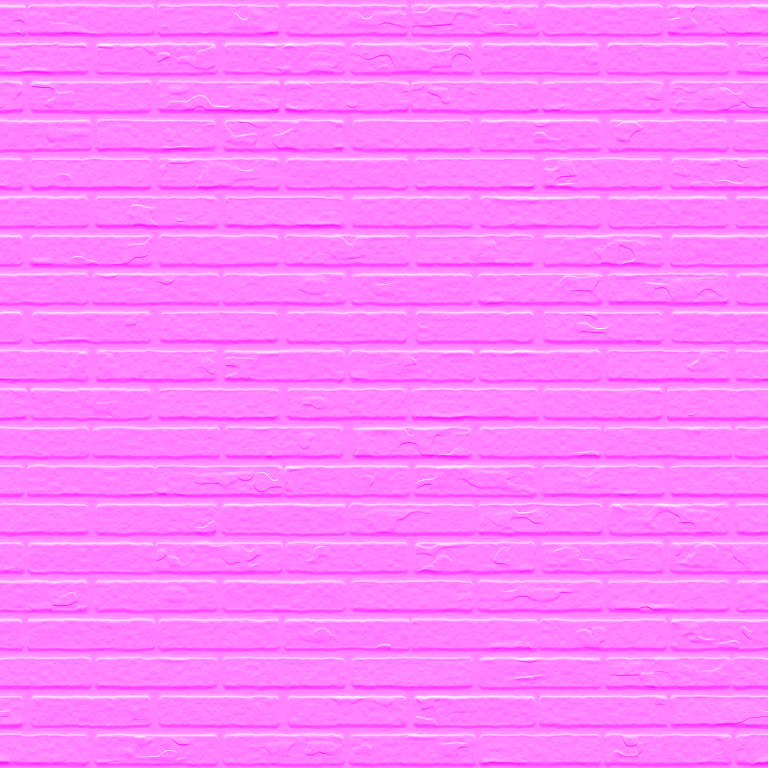
Write a three.js fragment shader that draws this texture map.

```glsl
// Brick wall relief: 20 courses of 6 long bricks in running bond, worn and chipped.
// A height field of rounded boxes plus wrapping noise is differentiated upward;
// that vertical slope drives the green channel over constant full red and blue.
varying vec2 vUv;

const vec2 BRICKS = vec2(6.0, 20.0);
const vec2 HALF_SIZE = vec2(0.0785, 0.0197);
const float EVEN_SHIFT = 0.72;
const float ODD_SHIFT = 0.21;
const float CENTRE_Y = 0.48;
const float CORNER = 0.006;
const float SAMPLE_STEP = 0.0007;

float hash(vec2 p) {
  vec3 q = fract(p.xyx * 0.1031);
  q += dot(q, q.yzx + 33.33);
  return fract((q.x + q.y) * q.z);
}

// Value noise that wraps after a whole number of cells
float noise(vec2 uv, vec2 cells, float seed) {
  vec2 p = uv * cells;
  vec2 i = floor(p);
  vec2 f = p - i;
  f = f * f * f * (f * (f * 6.0 - 15.0) + 10.0);
  vec2 a = mod(i, cells) + seed;
  vec2 b = mod(i + 1.0, cells) + seed;
  return mix(mix(hash(a), hash(vec2(b.x, a.y)), f.x),
             mix(hash(vec2(a.x, b.y)), hash(b), f.x), f.y);
}

float roundedBox(vec2 p, vec2 halfSize, float radius) {
  vec2 q = abs(p) - halfSize + radius;
  return length(max(q, 0.0)) + min(max(q.x, q.y), 0.0) - radius;
}

// 1 on the brick, falling to 0 in the joint
float ledge(float d, float inner, float outer) {
  return 1.0 - smoothstep(inner, outer, d);
}

// Crisp upper arris with a sloping mortar bed, softer lower edge
float edgeProfile(float d, float localY) {
  float upper = 0.00055 * ledge(d, -0.0008, 0.0022) + 0.00035 * ledge(d, 0.0, 0.0064);
  float lower = 0.0009 * ledge(d, -0.0015, 0.0044);
  return mix(lower, upper, smoothstep(-0.008, 0.008, localY));
}

// Chipped plateaus, confined to scattered patches
float chips(vec2 uv, float wear) {
  vec2 warp = vec2(noise(uv, vec2(50.0), 31.0), noise(uv, vec2(50.0), 47.0)) - 0.5;
  float layer = noise(uv + warp * 0.018, vec2(38.0, 72.0), 5.0);
  float patchy = noise(uv, vec2(22.0, 40.0), 71.0);
  float mask = smoothstep(0.78 - 0.45 * wear, 1.0 - 0.3 * wear, patchy);
  return mask * smoothstep(0.46, 0.6, layer);
}

float grain(vec2 uv) {
  return 0.00028 * noise(uv, vec2(120.0, 150.0), 13.0)
       + 0.00013 * noise(uv, vec2(250.0, 290.0), 19.0);
}

float wallHeight(vec2 uv) {
  // Brick cell and its identity
  vec2 grid = uv * BRICKS;
  float row = floor(grid.y);
  grid.x -= mix(EVEN_SHIFT, ODD_SHIFT, mod(row, 2.0));
  vec2 id = mod(floor(grid), BRICKS);
  vec2 local = (fract(grid) - vec2(0.5, CENTRE_Y)) / BRICKS;
  float wear = hash(id + 7.0);
  float lean = hash(id + 83.0) - 0.5;

  // Uneven lengths; some upright joints are nearly flush
  vec2 size = HALF_SIZE;
  size.x += 0.003 * (hash(id + 29.0) - 0.5) + 0.004 * step(0.75, hash(id + 53.0));

  // Ragged outline, always eroded inward
  float d = roundedBox(local, size, CORNER);
  d += 0.0018 * noise(uv, vec2(56.0, 40.0), 3.0);
  d += 0.0009 * noise(uv, vec2(150.0, 120.0), 11.0);

  // Surface relief
  float face = ledge(d, -0.003, 0.001);
  float relief = edgeProfile(d, local.y) + grain(uv) * mix(0.4, 1.0, face);
  relief += face * (0.00055 * chips(uv, wear) + 0.04 * lean * local.y);
  return relief;
}

float upwardSlope(vec2 uv, float reach) {
  vec2 offset = vec2(0.0, reach);
  return (wallHeight(uv + offset) - wallHeight(uv - offset)) / (2.0 * reach);
}

void main() {
  float green = clamp(0.51 - upwardSlope(vUv, SAMPLE_STEP), 0.12, 0.95);
  gl_FragColor = vec4(1.0, green, 1.0, 1.0);
}
```
